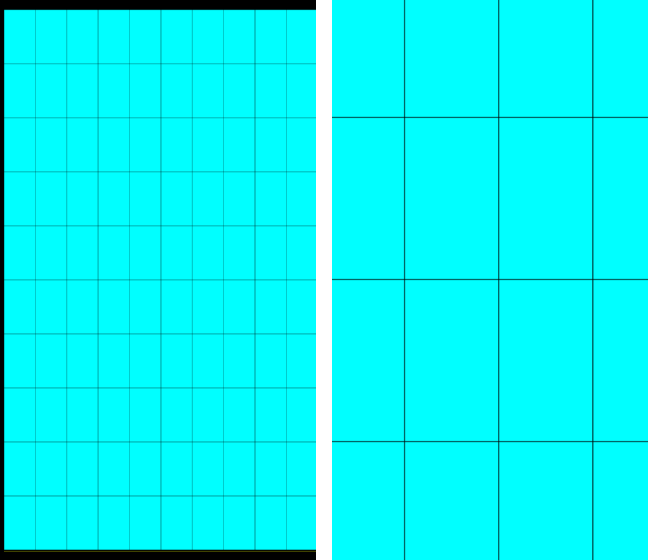
Left, the full canvas; right, a detail of the centre.
This pattern is drawn by a WebGL 2 fragment shader. Its source:

```glsl
#version 300 es
precision highp float;
// A flat cyan sheet ruled into ten by ten tall cells by faint hairlines, framed in
// black with a thin olive rule below. Each edge is the overlap of a band and a pixel,
// so that lines finer than one pixel keep their proper weight.
uniform vec2 u_resolution;
out vec4 outColor;

// Share of a pixel of size px, centred at x, that lies between lo and hi.
float coverage(float x, float lo, float hi, float px) {
    return clamp((min(x + 0.5 * px, hi) - max(x - 0.5 * px, lo)) / px, 0.0, 1.0);
}

// Hairline of the given width at every multiple of spacing, softened past one pixel.
float ruling(float x, float spacing, float width, float px) {
    float offset = x - spacing * round(x / spacing);
    return coverage(offset, -0.5 * width, 0.5 * width, 1.4 * px);
}

void main() {
    // The canvas is 0.5625 wide and 1 high.
    vec2 pixel = vec2(0.5625, 1.0) / u_resolution;
    vec2 p = gl_FragCoord.xy * pixel;
    vec2 cell = vec2(0.05586, 0.09646);

    // Sheet: ten cells each way, the last column running off the right edge.
    vec2 q = p - vec2(0.0071, 0.0180);
    float sheet = coverage(q.x, 0.0, 10.0 * cell.x, pixel.x)
                * coverage(q.y, 0.0, 10.0 * cell.y, pixel.y);

    // Hairlines between the cells.
    float vertical = ruling(q.x, cell.x, 0.0005, pixel.x);
    float horizontal = ruling(q.y, cell.y, 0.0005, pixel.y);
    vec3 cyan = vec3(0.0, 1.0, 1.0) * (1.0 - vertical) * (1.0 - horizontal);

    // Olive rule just under the sheet.
    float rule = coverage(p.y, 0.0149, 0.0163, pixel.y)
               * coverage(q.x, 0.0, 1.0, pixel.x);
    vec3 frame = vec3(0.37, 0.39, 0.0) * rule;

    outColor = vec4(mix(frame, cyan, sheet), 1.0);
}
```
